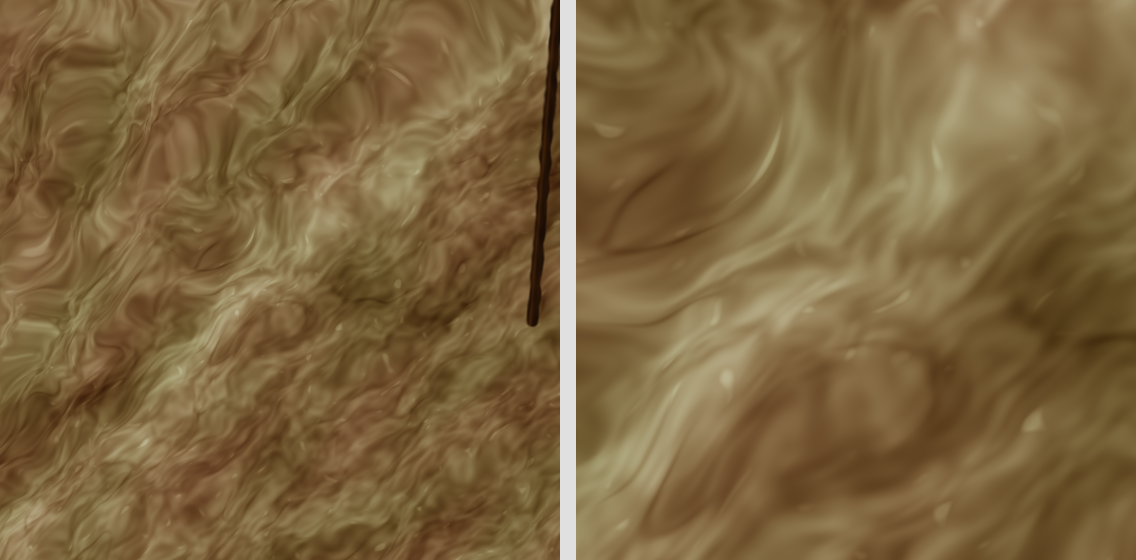
Left, the full canvas; right, a detail of the centre.
This texture is drawn by a WebGL 2 fragment shader. Its source:

```glsl
#version 300 es
precision highp float;
// Weathered brown rock with diagonal veins, folded grain and a thin dark rod.

uniform vec2 u_resolution;
out vec4 fragColor;

// Colour: a mid tone, and the change per unit of relief
const vec3 MID_TONE = vec3(0.475, 0.372, 0.218);
const vec3 TONE_STEP = vec3(0.085, 0.091, 0.085);
const vec3 TONE_CURVE = vec3(0.000, 0.004, 0.008);
const vec3 TINT = vec3(0.009, -0.004, 0.004);
const vec3 ROD_COLOR = vec3(0.125, 0.062, 0.015);

// Grain direction in radians, lower right to upper left
const float ANGLE_LOW = 0.74;
const float ANGLE_HIGH = 1.00;

// Noise cells per canvas (along, across the grain)
const vec2 BROAD_SCALE = vec2(2.4, 5.0);
const vec2 FOLD_SCALE = vec2(7.0, 16.0);
const vec2 GRAIN_SCALE = vec2(17.0, 40.0);
const vec2 FINE_SCALE = vec2(42.0, 88.0);
const vec2 FLECK_SCALE = vec2(38.0, 62.0);

// Rod
const vec2 ROD_TIP = vec2(0.951, 0.425);
const vec2 ROD_TOP = vec2(1.000, 1.040);
const float ROD_RADIUS = 0.0100;
const float ROD_SOFTNESS = 0.0030;

// Integer hash of a lattice cell, 0 to 1
float hash(vec2 cell) {
    uvec2 q = uvec2(ivec2(cell)) * uvec2(1597334677u, 3812015801u);
    uint h = (q.x ^ q.y) * 1597334677u;
    h = (h ^ (h >> 15)) * 2246822519u;
    h ^= h >> 13;
    return float(h >> 8) / 16777216.0;
}

float cornerSlope(vec2 cell, vec2 offset) {
    float a = 6.28319 * hash(cell);
    return dot(vec2(cos(a), sin(a)), offset);
}

// Gradient noise scaled to a standard deviation of about one
float noise(vec2 p) {
    vec2 i = floor(p), f = p - i;
    vec2 u = f * f * f * (f * (f * 6.0 - 15.0) + 10.0);
    vec2 e = vec2(1.0, 0.0);
    float low = mix(cornerSlope(i, f), cornerSlope(i + e, f - e), u.x);
    float high = mix(cornerSlope(i + e.yx, f - e.yx), cornerSlope(i + 1.0, f - 1.0), u.x);
    return 4.5 * mix(low, high, u.y);
}

vec2 noise2(vec2 p) {
    return vec2(noise(p), noise(p + vec2(37.4, 91.7)));
}

float bump(float x, float width) {
    return exp(-x * x / (width * width));
}

// Steepens the flanks of a noise so patches get clear borders
float sharpen(float x) {
    return 1.35 * x / sqrt(0.6 + x * x);
}

// Large light and dark bands; g is (along, across) the grain
float bands(vec2 g) {
    float b = g.y + 0.014 * noise(g * 4.0 + 5.0);
    float vein = 1.35 * bump(b - 0.01 + 0.05 * g.x, 0.050);
    float upperVein = 0.75 * bump(b - 0.20, 0.080) * smoothstep(0.0, 0.25, g.x);
    float gully = 1.15 * bump(b - 0.15, 0.050) * (1.0 - smoothstep(-0.15, 0.08, g.x));
    float flank = 0.85 * bump(b + 0.17, 0.090) * smoothstep(-0.25, 0.15, g.x);
    return vein + upperVein - gully - flank;
}

float relief(vec2 g, float folded) {
    // Bend the grain, more strongly where the rock is folded
    vec2 w = g + mix(0.007, 0.019, folded) * noise2(g * vec2(6.0, 9.0));
    w += mix(0.0025, 0.0050, folded) * noise2(w * vec2(20.0, 28.0) + 13.0);

    float z = 0.95 * bands(mix(g, w, 0.8)) + 0.40 * noise(w * BROAD_SCALE + 3.0);
    z += 0.42 * sharpen(noise(w * FOLD_SCALE + 21.0));
    z += 0.40 * sharpen(noise(w * GRAIN_SCALE + 47.0));
    z += 0.24 * noise(w * FINE_SCALE + 71.0);

    // Narrow dark crevices, then sparse pale flecks
    float crease = bump(noise(w * vec2(7.0, 19.0) + 83.0), 0.22);
    z -= 0.75 * crease * smoothstep(0.1, 1.2, noise(w * 8.0 + 59.0));
    z += 1.1 * smoothstep(1.7, 2.6, noise(w * FLECK_SCALE + 109.0));
    return z;
}

void main() {
    vec2 p = gl_FragCoord.xy / u_resolution;
    vec2 c = p - 0.5;

    // Grain coordinates
    float folded = smoothstep(-0.25, 0.45, c.y - c.x);
    float angle = mix(ANGLE_LOW, ANGLE_HIGH, folded);
    vec2 dir = vec2(cos(angle), sin(angle));
    vec2 g = vec2(dot(c, dir), dot(c, vec2(-dir.y, dir.x)));

    // Rod distance and its shadow on the rock
    vec2 axis = ROD_TOP - ROD_TIP;
    float t = clamp(dot(p - ROD_TIP, axis) / dot(axis, axis), 0.0, 1.0);
    vec2 away = p - ROD_TIP - t * axis;
    float rodDist = length(away) - ROD_RADIUS - 0.0010 * noise(p * 40.0);
    float shadow = bump(max(rodDist, 0.0), 0.035) * smoothstep(-0.01, 0.02, away.x);

    // Rock
    float z = relief(g, folded) - 1.1 * shadow;
    vec3 color = MID_TONE + TONE_STEP * z + TONE_CURVE * z * z;
    color += TINT * (noise(g * vec2(4.0, 9.0) + 131.0) - 0.5 * z);

    // Rod with a faint lit streak
    vec3 rod = ROD_COLOR * (1.0 + 0.7 * bump(away.x + 0.004, 0.003) + 0.12 * noise(p * vec2(90.0, 25.0)));
    color = mix(rod, color, smoothstep(-ROD_SOFTNESS, ROD_SOFTNESS, rodDist));
    fragColor = vec4(clamp(color, 0.02, 1.0), 1.0);
}
```
